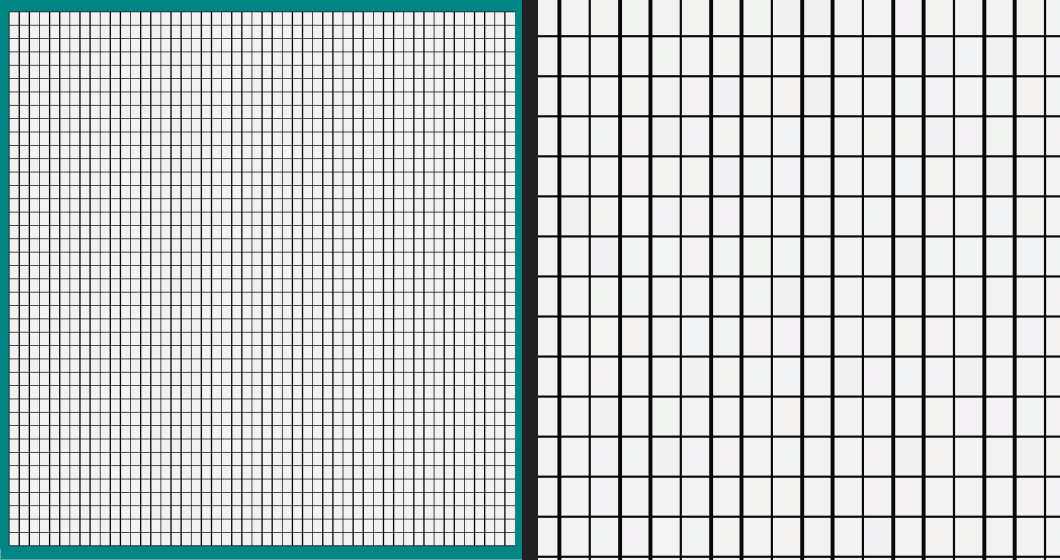
Left, the full canvas; right, a detail of the centre.
This pattern is drawn by a WebGL 1 fragment shader. Its source:

```glsl
precision highp float;
// Ruled sheet of 50 by 40 off-white cells with uneven black lines on a teal border.
uniform vec2 u_resolution;

#define CELLS vec2(50.0, 40.0)
#define SHEET_MIN vec2(0.0175, 0.0254)
#define SHEET_MAX vec2(0.9866, 0.9788)
#define THICK_LINE 0.0025
#define THIN_LINE 0.0014
#define ROW_LINE 0.0013
#define TINT_AMOUNT 0.012
#define TEAL vec3(0.01, 0.52, 0.52)
#define PAPER vec3(0.95)
#define INK vec3(0.03)
#define TRIM vec3(0.55, 0.72, 0.72)

float hash(vec2 p) {
  return fract(sin(dot(p, vec2(127.1, 311.7))) * 43758.5453);
}

// Share of a pixel covered by the interval from lo to hi
float coverage(float lo, float hi, float x, float pixel) {
  float overlap = min(hi, x + 0.5 * pixel) - max(lo, x - 0.5 * pixel);
  return clamp(overlap / pixel, 0.0, 1.0);
}

// Line of a given width centred on zero
float stroke(float offset, float width, float pixel) {
  return coverage(-0.5 * width, 0.5 * width, offset, pixel);
}

void main() {
  vec2 uv = gl_FragCoord.xy / u_resolution;
  vec2 pixel = 1.0 / u_resolution;
  vec2 pitch = (SHEET_MAX - SHEET_MIN) / CELLS;
  vec2 grid = (uv - SHEET_MIN) / pitch;

  // Paper with a faint tint in each cell
  vec2 cell = floor(grid);
  vec3 tint = vec3(hash(cell), hash(cell + 17.0), hash(cell + 43.0)) - 0.5;
  vec3 paper = PAPER + TINT_AMOUNT * tint;
  float inX = coverage(SHEET_MIN.x, SHEET_MAX.x, uv.x, pixel.x);
  float inY = coverage(SHEET_MIN.y, SHEET_MAX.y, uv.y, pixel.y);
  vec3 color = mix(TEAL, paper, inX * inY);

  // Nearest rulings; every third column line is thin, the right edge is open
  vec2 index = clamp(floor(grid + 0.5), vec2(0.0), CELLS - vec2(1.0, 0.0));
  vec2 offset = (grid - index) * pitch;
  float isThick = step(0.5, mod(index.x, 3.0));
  float columnWidth = mix(THIN_LINE, THICK_LINE, isThick);
  float column = stroke(offset.x, columnWidth, pixel.x) * inY;
  float row = stroke(offset.y, ROW_LINE, pixel.y) * inX;
  color = mix(color, INK, 1.0 - (1.0 - column) * (1.0 - row));

  // Pale trim along the bottom edge and lower left corner
  float bottomTrim = coverage(0.0, 0.0013, uv.y, pixel.y);
  float leftTrim = coverage(0.0, 0.0014, uv.x, pixel.x)
                 * coverage(0.0, 0.02, uv.y, pixel.y);
  color = mix(color, TRIM, max(bottomTrim, leftTrim));

  gl_FragColor = vec4(color, 1.0);
}
```
